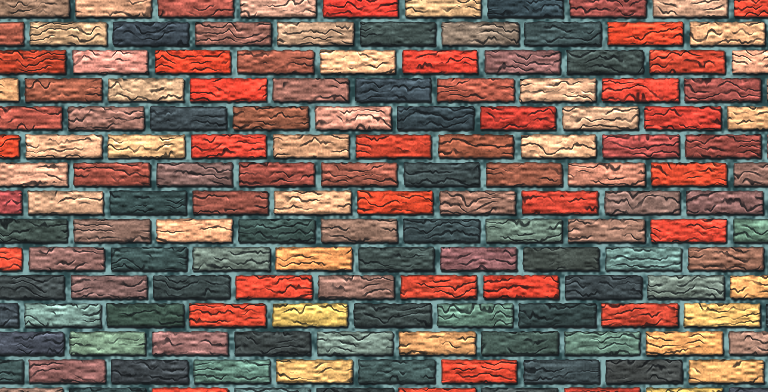
Give the GLSL for this texture, as a WebGL 1 fragment shader.

```glsl
precision highp float;
// Weathered wall of split-face bricks in red, tan, brown and slate with teal mortar.

uniform vec2 u_resolution;

// Layout, in units of one brick course
const vec2 WALL_SIZE = vec2(27.28, 13.93);
const float BRICK_PITCH = 2.927;
const float FIRST_JOINT = 0.21;
const float EVEN_SHIFT = 0.29;
const float ODD_SHIFT = 0.83;
const float SHIFT_JITTER = 0.10;
const float HALF_GAP = 0.085;
const float CORNER = 0.05;
const float EDGE_WEAR = 0.045;
const vec2 SHADOW_SHIFT = vec2(0.035, -0.065);

// Surface
const float STRATA = 3.3;
const float CRACK_WIDTH = 0.11;
const float CRACK_DEPTH = 0.72;
const float RELIEF = 0.75;
const float GRAIN = 0.22;

// Colours
const vec3 RED = vec3(0.90, 0.30, 0.22);
const vec3 TAN = vec3(0.91, 0.68, 0.53);
const vec3 YELLOW = vec3(0.95, 0.71, 0.40);
const vec3 MAROON = vec3(0.62, 0.33, 0.28);
const vec3 BROWN = vec3(0.57, 0.43, 0.39);
const vec3 SLATE = vec3(0.25, 0.30, 0.30);
const vec3 SAGE = vec3(0.44, 0.54, 0.50);
const vec3 MORTAR_DARK = vec3(0.17, 0.27, 0.28);
const vec3 MORTAR_LIGHT = vec3(0.53, 0.68, 0.68);
const vec3 SHADOW = vec3(0.08, 0.09, 0.10);

// Cumulative shares of red, slate, light and brown; the rest is the accent
const vec4 UPPER_SHARES = vec4(0.24, 0.38, 0.64, 0.78);
const vec4 LOWER_SHARES = vec4(0.18, 0.54, 0.71, 0.85);

float hash(vec2 p) {
  vec3 q = fract(p.xyx * 0.1031);
  q += dot(q, q.yzx + 33.33);
  return fract((q.x + q.y) * q.z);
}

float noise(vec2 p) {
  vec2 i = floor(p), f = fract(p);
  f = f * f * (3.0 - 2.0 * f);
  return mix(mix(hash(i), hash(i + vec2(1.0, 0.0)), f.x),
             mix(hash(i + vec2(0.0, 1.0)), hash(i + 1.0), f.x), f.y);
}

float roundedBox(vec2 p, vec2 halfSize) {
  vec2 d = abs(p) - halfSize + CORNER;
  return length(max(d, 0.0)) + min(max(d.x, d.y), 0.0) - CORNER;
}

// Brick colour: warm courses above, slate and sage courses below
vec3 brickColor(vec2 cell) {
  float lower = 1.0 - smoothstep(3.5, 6.5, cell.y);
  vec4 shares = mix(UPPER_SHARES, LOWER_SHARES, lower);
  float pick = fract(hash(vec2(cell.y, 7.0)) + 0.618 * cell.x + 0.4 * hash(cell + 31.0));
  vec3 color = mix(RED, SLATE, step(shares.x, pick));
  color = mix(color, mix(TAN, YELLOW, lower * 0.8), step(shares.y, pick));
  color = mix(color, BROWN, step(shares.z, pick));
  color = mix(color, mix(MAROON, SAGE, step(0.5, lower)), step(shares.w, pick));
  vec3 tint = vec3(hash(cell + 11.0), hash(cell + 17.0), hash(cell + 23.0)) - 0.5;
  return color * (1.0 + 0.16 * tint + 0.18 * (hash(cell + 41.0) - 0.5));
}

// Split face: x is the crack amount, y the light caught on ledges
vec2 splitFace(vec2 p, float px) {
  float layer = p.y * STRATA + 1.5 * noise(p * vec2(1.2, 1.5))
              + 0.8 * noise(p * vec2(3.7, 2.0)) + 0.3 * noise(p * vec2(10.0, 5.0));
  float f = fract(layer) - 0.5;
  float gate = smoothstep(0.25, 0.65, noise(p * vec2(1.8, 4.0) + 50.0));
  float soft = px * STRATA * 0.6;
  float crack = gate * (1.0 - smoothstep(CRACK_WIDTH * 0.4, CRACK_WIDTH + soft, abs(f)));
  float ledge = gate * (1.0 - smoothstep(0.0, CRACK_WIDTH + soft, abs(f + 0.24)));
  vec2 q = p * vec2(4.0, 9.0);
  return vec2(crack, 0.3 * ledge + RELIEF * (noise(q) - noise(q + vec2(0.0, 0.6))));
}

void main() {
  vec2 p = gl_FragCoord.xy / u_resolution * WALL_SIZE;
  float px = WALL_SIZE.y / u_resolution.y;

  // Running bond with uneven courses
  float row = floor(p.y - FIRST_JOINT);
  float shift = mix(EVEN_SHIFT, ODD_SHIFT, mod(row, 2.0))
              + SHIFT_JITTER * (hash(vec2(row, 3.0)) - 0.5);
  float along = p.x / BRICK_PITCH - shift;
  vec2 cell = vec2(floor(along), row) + 20.0;
  vec2 local = vec2((fract(along) - 0.5) * BRICK_PITCH, fract(p.y - FIRST_JOINT) - 0.53);
  vec2 halfSize = vec2(BRICK_PITCH * 0.5, 0.5) - HALF_GAP;
  halfSize.x -= 0.04 * hash(cell + 5.0);
  float wear = EDGE_WEAR * (noise(p * 7.0) - 0.4);
  float edge = roundedBox(local, halfSize) + wear;
  float shadowEdge = roundedBox(local - SHADOW_SHIFT, halfSize) + wear;

  // Mortar under the brick shadow
  float patches = 0.6 * noise(p * 2.3 + 9.0) + 0.4 * noise(p * 9.0);
  vec3 mortar = mix(MORTAR_DARK, MORTAR_LIGHT, smoothstep(0.2, 0.75, patches));
  mortar = mix(mortar, SHADOW, 0.9 * (1.0 - smoothstep(-0.03, 0.05, shadowEdge)));

  // Brick face with blotches, grain, cracks and a beveled rim
  vec2 facePoint = local + 13.7 * hash(cell) + cell * vec2(3.1, 1.7);
  vec2 face = splitFace(facePoint, px);
  vec3 brick = brickColor(cell - 20.0);
  brick *= 0.88 + 0.28 * noise(facePoint * vec2(1.6, 2.4));
  brick *= 1.0 + face.y + GRAIN * (noise(p * 19.0) - 0.5);
  brick *= 1.0 + 0.22 * local.y;
  brick = mix(brick, SHADOW, CRACK_DEPTH * face.x);
  brick = mix(brick, SHADOW, 0.6 * smoothstep(-0.09, 0.0, edge));

  float mask = 1.0 - smoothstep(-0.5 * px, 0.5 * px, edge);
  gl_FragColor = vec4(clamp(mix(mortar, brick, mask), 0.0, 1.0), 1.0);
}
```
